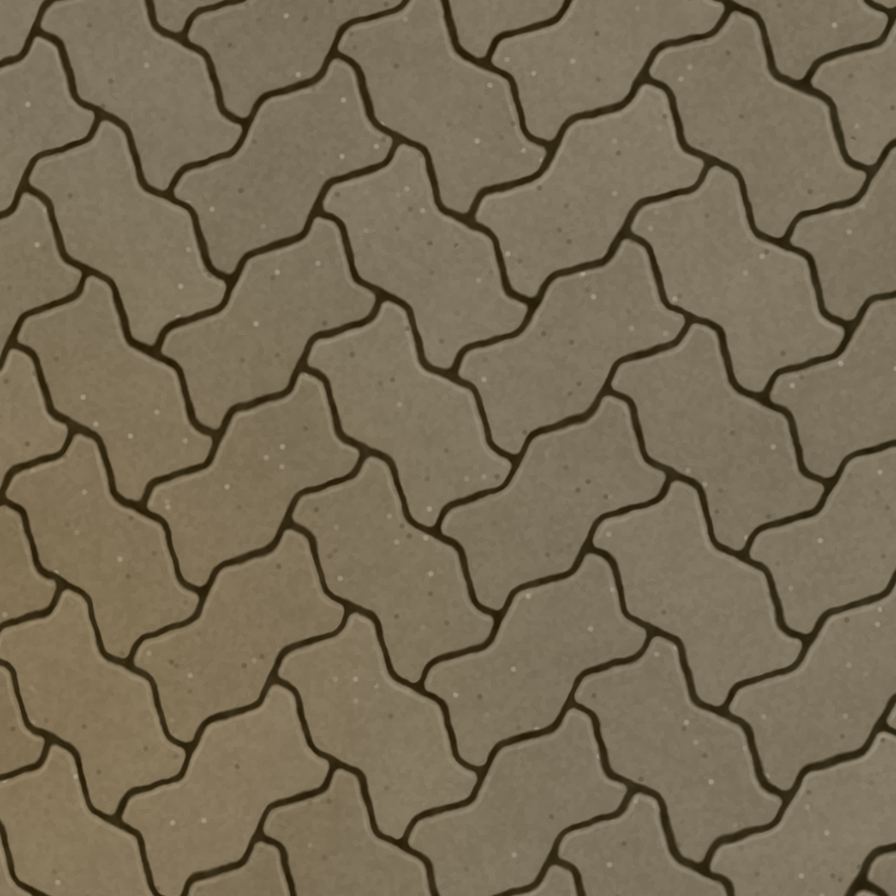
Give the GLSL for this texture, as a Shadertoy shader.

```glsl
// Worn concrete zigzag pavers laid in a diagonal herringbone with dark sandy joints.

const vec2 ANCHOR = vec2(0.4557, 0.539);     // canvas position of one paver centre
const vec2 AXIS_A = vec2(0.0749, -0.0938);   // one paver width, down to the right
const vec2 AXIS_B = vec2(0.0931, 0.0807);    // one paver width, up to the right
const vec2 SPREAD = vec2(0.075, 0.05);       // sideways widening across the canvas
const float ZIGZAG = 0.088;                  // depth of the S-shaped sides
const float CORNER = 0.10;                   // corner radius, in paver widths
const float JOINT_CORE = 0.008;              // half width of the darkest joint
const float JOINT_EDGE = 0.052;              // half width where the face begins
const vec3 FACE = vec3(0.488, 0.448, 0.366);
const vec3 WARM = vec3(0.022, -0.004, -0.035);
const vec3 SHADE = vec3(0.35, 0.31, 0.23);
const vec3 JOINT = vec3(0.18, 0.15, 0.08);
const vec3 SPECK = vec3(0.66, 0.62, 0.54);
const float TAU = 6.28319;

float hash(vec2 p) {
    vec3 q = fract(p.xyx * vec3(0.1031, 0.1030, 0.0973));
    q += dot(q, q.yzx + 33.33);
    return fract((q.x + q.y) * q.z);
}

// Cellular noise: distance to the nearest point, and that point's random value
vec2 cellular(vec2 p) {
    vec2 cell = floor(p);
    vec2 best = vec2(9.0, 0.0);
    for (int y = -1; y <= 1; y++)
    for (int x = -1; x <= 1; x++) {
        vec2 c = cell + vec2(x, y);
        float d = length(c + vec2(hash(c), hash(c + 71.7)) - p);
        if (d < best.x) best = vec2(d, hash(c + 19.3));
    }
    return best;
}

// Layered sines, roughly -1 to 1
float waves(vec2 p) {
    float sum = 0.0, gain = 0.5;
    for (int i = 0; i < 4; i++) {
        sum += gain * sin(p.x + 1.7 * sin(p.y)) * cos(p.y + 1.3 * sin(p.x * 0.8));
        p = mat2(1.5, 1.1, -1.1, 1.5) * p + 2.3;
        gain *= 0.6;
    }
    return sum;
}

// Smoothed triangle wave with one period per paver width, and its slope
vec2 zigzag(vec2 t) { return sin(TAU * t) - 0.1 * sin(3.0 * TAU * t); }
vec2 zigzagSlope(vec2 t) { return TAU * (cos(TAU * t) - 0.3 * cos(3.0 * TAU * t)); }

// Paver at a point: x joint distance, y facing to the light, zw paver corner
vec4 paver(vec2 ab) {
    const vec2 turn = vec2(1.0, -1.0);
    vec2 grid = ab + ZIGZAG * turn * zigzag(ab.yx);
    vec2 stretch = sqrt(1.0 + pow(ZIGZAG * zigzagSlope(ab.yx), vec2(2.0)));

    // Four cells in a cycle make one lengthwise and one crosswise paver
    vec2 corner = floor(grid);
    float k = mod(corner.x + corner.y, 4.0);
    vec2 size = k < 2.0 ? vec2(2.0, 1.0) : vec2(1.0, 2.0);
    if (k == 1.0) corner.x -= 1.0;
    if (k == 3.0) corner.y -= 1.0;

    vec2 local = grid - corner;
    vec2 edge = min(local, size - local) / stretch;
    vec2 inset = max(CORNER - edge, 0.0);
    float depth = length(inset);
    vec2 normal = sign(local - 0.5 * size) * inset / max(depth, 0.001);
    return vec4(CORNER - depth, dot(normal, vec2(-0.7, 0.7)), corner);
}

void mainImage(out vec4 fragColor, in vec2 fragCoord) {
    vec2 uv = fragCoord / iResolution.y;
    float pixel = 1.0 / (0.12 * iResolution.y);

    // Canvas to paving coordinates, with slightly ragged edges
    vec2 q = uv - ANCHOR;
    q.x /= 1.0 + dot(q, SPREAD);
    vec2 ab = vec2(1.0, 0.5) + inverse(mat2(AXIS_A, AXIS_B)) * q;
    ab += 0.016 * vec2(waves(ab * 6.0), waves(ab * 6.0 + 40.0));
    vec4 stone = paver(ab);

    // Face: tone per paver, broad stains, aggregate grain
    vec3 color = FACE + 0.024 * (hash(stone.zw + 5.0) - 0.5);
    color += 0.014 * waves(uv * 13.0) + 0.008 * waves(uv * 75.0);
    color += WARM * smoothstep(0.75, 0.0, length(uv - vec2(0.0, 0.22)));
    color += 0.028 * (cellular(uv * 150.0).y - 0.5);

    // Scattered pale chips and dark pits
    vec2 chip = cellular(uv * 62.0);
    float spot = 1.0 - smoothstep(0.08, 0.28, chip.x);
    color = mix(color, SPECK, spot * 0.75 * smoothstep(0.93, 1.0, chip.y));
    color = mix(color, SHADE, spot * 0.6 * smoothstep(0.08, 0.0, chip.y));

    // Worn bevel, brighter on the sides that face up
    float wear = 0.7 + 0.5 * waves(ab * 5.0 + 9.0);
    float rim = exp(-pow((stone.x - 0.07) / 0.02, 2.0));
    color += rim * wear * (0.035 + 0.05 * stone.y);

    // Joint: soft shoulder around a dark core, partly filled with sand
    float width = 1.0 + 0.35 * waves(ab * 3.0 + 17.0);
    float gap = 1.0 - smoothstep(JOINT_CORE - 0.5 * pixel, JOINT_EDGE * width + 0.5 * pixel, stone.x);
    vec3 sand = JOINT + 0.05 * waves(ab * 8.0) + 0.6 * WARM * (1.0 - uv.x);
    color = mix(color, SHADE, smoothstep(0.0, 0.5, gap));
    color = mix(color, sand, smoothstep(0.3, 0.9, gap));

    fragColor = vec4(color, 1.0);
}
```
